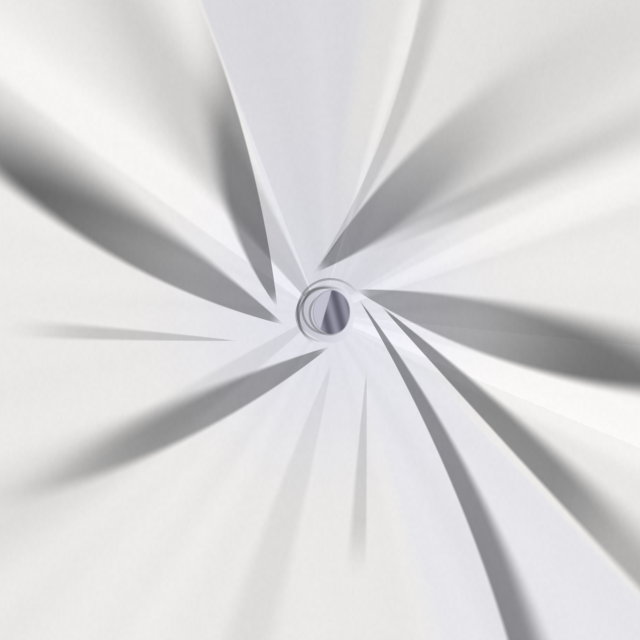
This texture is drawn by a WebGL 2 fragment shader. Its source:

```glsl
#version 300 es
precision highp float;
uniform vec2 u_resolution;
out vec4 outColor;

float hash(vec2 cell) {
    vec3 h = fract(cell.xyx * vec3(0.1031, 0.1030, 0.0973));
    h += dot(h, h.yzx + 33.33);
    return fract((h.x + h.y) * h.z);
}

float noise(vec2 p) {
    vec2 i = floor(p), f = fract(p);
    f = f * f * (3.0 - 2.0 * f);
    return mix(mix(hash(i), hash(i + vec2(1, 0)), f.x),
               mix(hash(i + vec2(0, 1)), hash(i + vec2(1, 1)), f.x), f.y);
}

// Signed counterclockwise angle from a to b.
float turn(vec2 a, vec2 b) {
    return atan(a.x * b.y - a.y * b.x, dot(a, b));
}

// Curved wedge swept counterclockwise from start to end; softness grows outward.
float wedge(vec2 p, vec2 apex, vec2 start, vec2 end, vec2 bend, vec2 soft) {
    vec2 q = p - apex, a = start - apex, b = end - apex;
    float r = max(length(q), 0.0005);
    float fromStart = turn(a, q) + bend.x * (1.0 - r / length(a));
    float toEnd = -turn(b, q) - bend.y * (1.0 - r / length(b));
    vec2 blur = soft * 2.0 * r + 0.0015 / r;
    return smoothstep(-0.001 / r, blur.x, fromStart)
         * smoothstep(-0.001 / r, blur.y, toEnd) * smoothstep(0.0, 0.03, r);
}

// Broad, gentle undulations of the cloth.
float broadShade(vec2 p, float r) {
    vec2 hub = vec2(0.5, 0.51), none = vec2(0);
    float s = 1.0;
    s -= 0.12 * wedge(p, hub, vec2(0.29, 1), vec2(0.03, 1), none, vec2(0.14, 0.2));
    s += 0.05 * wedge(p, hub, vec2(0.06, 1), vec2(0, 0.86), none, vec2(0.12, 0.03));
    s -= 0.05 * wedge(p, hub, vec2(0.65, 1), vec2(0.31, 1), none, vec2(0.06, 0.01));
    s -= 0.04 * wedge(p, hub, vec2(1, 0.8), vec2(0.66, 1), none, vec2(0.15, 0.02));
    s -= 0.14 * smoothstep(0.1, 0.3, r)
       * wedge(p, vec2(0.508, 0.577), vec2(1, 0.75), vec2(1, 0.88), none, vec2(0.12, 0.15));
    s += 0.03 * wedge(p, hub, vec2(1, 0.67), vec2(1, 0.77), none, vec2(0.05));
    s += 0.03 * wedge(p, hub, vec2(1, 0.25), vec2(1, 0.39), none, vec2(0.05));
    s += 0.03 * wedge(p, hub, vec2(0, 0.56), vec2(0, 0.72), none, vec2(0.08));
    s -= 0.06 * wedge(p, hub, vec2(0, 0.25), vec2(0, 0.04), none, vec2(0.1, 0.16));
    s -= 0.05 * wedge(p, vec2(0.52, 0.44), vec2(0.326, 0), vec2(0.443, 0), none, vec2(0.1));
    return s;
}

// Deep shadows, each with a crisp crease on one side.
float foldShade(vec2 p, float r) {
    float s = 1.0;
    // upper left
    s *= 1.0 - (0.37 - 0.17 * smoothstep(0.28, 0.5, r))
       * wedge(p, vec2(0.434, 0.518), vec2(0.312, 1), vec2(0.28, 1), vec2(0.13, -0.32), vec2(0.01, 0.3));
    s *= 1.0 - (0.34 + 0.22 * smoothstep(0.2, 0.55, r))
       * wedge(p, vec2(0.445, 0.492), vec2(0, 0.9), vec2(0, 0.705), vec2(0, -0.2), vec2(0.28, 0.07));
    // lower left
    s *= 1.0 - mix(0.34, 0.13, smoothstep(0.3, 0.58, r))
       * wedge(p, vec2(0.518, 0.46), vec2(0, 0.3), vec2(0.078, 0.215), vec2(0, -0.17), vec2(0.22, 0.07));
    s *= 1.0 - 0.15 * (1.0 - smoothstep(0.35, 0.52, r))
       * wedge(p, vec2(0.378, 0.467), vec2(0, 0.512), vec2(0, 0.467), vec2(0), vec2(0.08, 0.05));
    // upper right
    s *= 1.0 - 0.11 * wedge(p, vec2(0.484, 0.564), vec2(0.71, 1), vec2(0.654, 1), vec2(0.2), vec2(0.08, 0.015));
    s *= 1.0 - mix(0.34, 0.06, smoothstep(0.12, 0.5, r))
       * wedge(p, vec2(0.492, 0.573), vec2(1, 0.8), vec2(0.898, 1), vec2(0, -0.2), vec2(0.5, 0.12));
    // right
    s *= 1.0 - (0.3 + 0.22 * smoothstep(0.2, 0.45, r))
       * wedge(p, vec2(0.553, 0.548), vec2(1, 0.375), vec2(1, 0.505), vec2(0.2, -0.1), vec2(0.07, 0.2));
    s *= 1.0 - mix(0.4, 0.25, smoothstep(0.42, 0.6, r))
       * wedge(p, vec2(0.592, 0.525), vec2(1, 0.069), vec2(1, 0.206), vec2(0), vec2(0.02, 0.11));
    // bottom
    s *= 1.0 - 0.39 * wedge(p, vec2(0.557, 0.538), vec2(0.79, 0), vec2(0.868, 0), vec2(-0.13), vec2(0.01, 0.06));
    s *= 1.0 - 0.11 * (1.0 - smoothstep(0.32, 0.42, r))
       * wedge(p, vec2(0.573, 0.427), vec2(0.53, 0.06), vec2(0.575, 0.06), vec2(0), vec2(0.08, 0.03));
    return s;
}

// Rolled cloth around the central hollow.
vec3 addCore(vec3 color, vec2 p) {
    vec2 q = p - vec2(0.511, 0.51);
    float r = length(q), angle = atan(q.y, q.x);
    float collar = 1.0 - smoothstep(0.043, 0.047, r + 0.003 * cos(angle * 3.0));
    color = mix(color, vec3(0.83, 0.83, 0.87) + 0.07 * q.x / 0.045, collar);
    for (int i = 0; i < 5; i++) {
        float k = float(i);
        vec2 d = q - 0.006 * vec2(cos(k * 1.7), sin(k * 1.7));
        float arc = abs(length(d) - 0.033 - 0.0045 * k);
        float side = smoothstep(-0.3, 0.8, cos(angle - 3.5 + 0.3 * k));
        color *= 1.0 - 0.24 * side * (1.0 - smoothstep(0.0005, 0.003, arc));
    }
    // hollow, its inner folds and pale lip
    vec2 h = (q - vec2(0.007, 0.002)) / vec2(0.029, 0.035);
    float hollow = 1.0 - smoothstep(0.92, 1.05, length(h));
    float inner = 0.5 + 0.5 * cos(h.x * 8.0 + h.y * 2.5);
    color = mix(color, mix(vec3(0.38, 0.38, 0.44), vec3(0.64, 0.64, 0.71), inner * 0.75), hollow);
    float lip = hollow * (1.0 - smoothstep(-0.4, -0.28, h.x - 0.35 * h.y));
    return mix(color, vec3(0.76, 0.76, 0.82), lip);
}

void main() {
    vec2 p = gl_FragCoord.xy / u_resolution;
    vec2 q = p - vec2(0.512, 0.508);
    float r = length(q);
    vec2 direction = q / max(r, 0.001);
    float shade = broadShade(p, r) * foldShade(p, r);
    // faint radial pleats and woven grain
    shade += 0.025 * (noise(direction * 11.0 + r) - 0.5) + 0.012 * (noise(p * vec2(230, 170)) - 0.5);
    vec3 cloth = mix(vec3(0.885, 0.885, 0.92), vec3(0.925, 0.918, 0.91), smoothstep(0.03, 0.36, r));
    float cool = wedge(p, vec2(0.55, 0.54), vec2(0.65, 0), vec2(1, 0.07), vec2(0), vec2(0.1, 0.01))
               + wedge(p, vec2(0.48, 0.52), vec2(0.6, 1), vec2(0.312, 1), vec2(0), vec2(0.1, 0.01));
    cloth = mix(cloth, vec3(0.89, 0.89, 0.92), 0.7 * min(cool, 1.0));
    vec3 color = cloth * shade + vec3(-0.004, 0, 0.014) * (1.0 - shade);
    outColor = vec4(clamp(addCore(color, p), 0.0, 1.0), 1);
}
```
